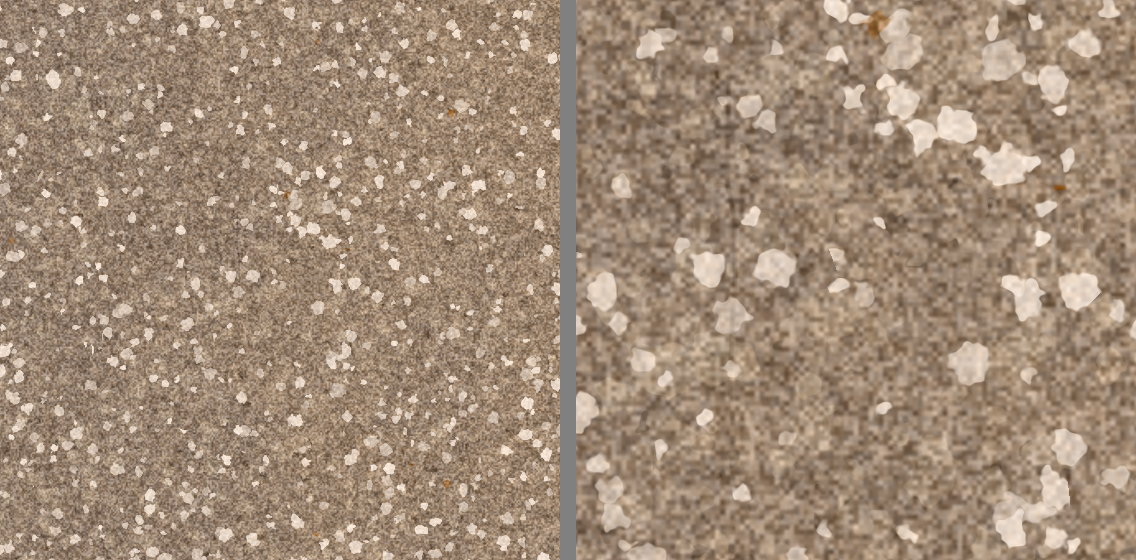
Left, the full canvas; right, a detail of the centre.
A three.js fragment shader for this texture:

```glsl
// Speckled brown stone: sandy ground, translucent tan grains, white chips and dark flecks.
#define CHIP_CELLS 42.0
#define CHIP_SHARE 0.37
#define GRAIN_CELLS 34.0
#define GRAIN_SHARE 0.55
#define FLECK_CELLS 66.0
#define FLECK_SHARE 0.34
#define RAGGEDNESS 0.0065
#define EDGE 0.0011
#define SAND_CONTRAST 0.27

varying vec2 vUv;

const vec3 GREY_GROUND = vec3(0.565, 0.485, 0.420);
const vec3 WARM_GROUND = vec3(0.610, 0.515, 0.425);
const vec3 TAN_GRAIN   = vec3(0.735, 0.645, 0.550);
const vec3 WHITE_CHIP  = vec3(0.950, 0.885, 0.825);
const vec3 DARK_FLECK  = vec3(0.390, 0.315, 0.245);
const vec3 RUST        = vec3(0.640, 0.390, 0.130);

vec3 hash3(vec2 p) {
  vec3 q = fract(p.xyx * vec3(0.1031, 0.1030, 0.0973));
  q += dot(q, q.yxz + 33.33);
  return fract((q.xxy + q.yzz) * q.zyx);
}

float noise(vec2 p) {
  vec2 cell = floor(p), f = fract(p);
  f = f * f * (3.0 - 2.0 * f);
  float low = mix(hash3(cell).x, hash3(cell + vec2(1.0, 0.0)).x, f.x);
  float high = mix(hash3(cell + vec2(0.0, 1.0)).x, hash3(cell + 1.0).x, f.x);
  return mix(low, high, f.y);
}

vec2 noise2(vec2 p) {
  return vec2(noise(p), noise(p + 71.3)) - 0.5;
}

// Scattered round spots, one at most per cell; gives the strongest coverage.
float spots(vec2 p, float cells, float share, vec2 radii, float faintest, float seed) {
  vec2 home = floor(p * cells);
  float cover = 0.0;
  for (int y = -1; y <= 1; y++) {
    for (int x = -1; x <= 1; x++) {
      vec2 cell = home + vec2(float(x), float(y));
      vec3 place = hash3(cell + seed);
      vec3 kind = hash3(cell + seed + 157.0);
      vec2 offset = p - (cell + place.xy) / cells;
      offset.x *= mix(0.8, 1.25, kind.z);
      float radius = mix(radii.x, radii.y, kind.x * kind.x);
      float disc = 1.0 - smoothstep(radius - EDGE, radius + EDGE, length(offset));
      cover = max(cover, disc * step(place.z, share) * mix(faintest, 1.0, kind.y));
    }
  }
  return cover;
}

void main() {
  vec2 uv = vUv;

  // Ragged outlines from two scales of warping.
  vec2 ragged = uv + RAGGEDNESS * (noise2(uv * 130.0) + 0.55 * noise2(uv * 270.0 + 19.0));

  // Ground drifts from grey at the left to warm at the right.
  float drift = noise(uv * 5.0 + 3.0) * 0.5 + noise(uv * 24.0 + 8.0) * 0.5;
  float warmth = smoothstep(0.1, 0.9, 0.45 * uv.x + 0.55 * drift);
  vec3 color = mix(GREY_GROUND, WARM_GROUND, warmth);
  color *= 0.94 + 0.12 * noise(uv * 60.0 + 41.0);

  // Dark flecks sit between the grains.
  float flecks = spots(ragged, FLECK_CELLS, FLECK_SHARE, vec2(0.002, 0.0062), 0.15, 11.0);
  color = mix(color, DARK_FLECK, 0.65 * flecks);

  // Two overlapping layers of translucent tan grains.
  float large = spots(ragged, GRAIN_CELLS, GRAIN_SHARE, vec2(0.007, 0.018), 0.15, 23.0);
  float small = spots(ragged, GRAIN_CELLS * 1.5, GRAIN_SHARE, vec2(0.004, 0.010), 0.1, 47.0);
  vec3 tan_tint = TAN_GRAIN * mix(vec3(0.98, 1.0, 1.0), vec3(1.0, 0.98, 0.95), warmth);
  color = mix(color, tan_tint, 0.62 * large);
  color = mix(color, tan_tint * 1.04, 0.65 * small);

  // A faint hairline crack runs upward near the middle.
  float wander = 0.426 + 0.006 * (noise(vec2(uv.y * 32.0, 5.0)) - 0.5);
  float reach = smoothstep(0.38, 0.45, uv.y) * (1.0 - smoothstep(0.60, 0.68, uv.y));
  float crack = (1.0 - smoothstep(0.0006, 0.0022, abs(uv.x - wander))) * reach;
  color = mix(color, DARK_FLECK, 0.5 * crack * noise(uv * 90.0));

  // White chips, gathered in loose clusters.
  float gather = 0.6 + 0.8 * noise(uv * 9.0 + 27.0);
  float chips = spots(ragged, CHIP_CELLS, CHIP_SHARE * gather, vec2(0.0042, 0.0115), 0.55, 83.0);
  color = mix(color, WHITE_CHIP, chips);

  // Rare rust stains.
  float rust = spots(ragged, 13.0, 0.035, vec2(0.003, 0.007), 0.6, 101.0);
  color = mix(color, RUST, 0.8 * rust);

  // Fine sandy texture, weaker on the chips, with a slight colour shimmer.
  float sand = noise(uv * 340.0) - 0.5 + 0.6 * (noise(uv * 190.0 + 13.0) - 0.5);
  float shimmer = noise(uv * 230.0 + 61.0) - 0.5;
  color += SAND_CONTRAST * sand * (1.0 - 0.65 * chips);
  color += 0.03 * shimmer * vec3(1.0, 0.1, -1.0);

  gl_FragColor = vec4(clamp(color, 0.0, 1.0), 1.0);
}
```
